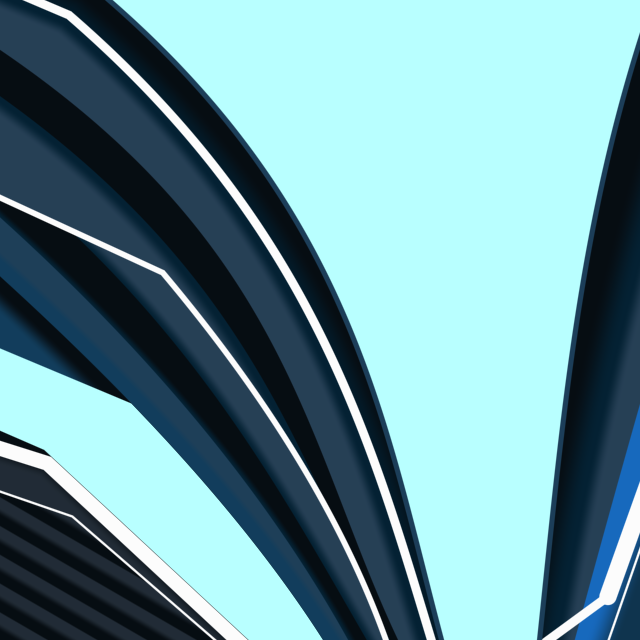
Write a Shadertoy shader that draws this background.

```glsl
// Sweeping dark steel fins with white light strips against a pale cyan sky.
#define SKY vec3(0.72, 1.0, 1.0)
#define SLATE vec3(0.15, 0.25, 0.335)
#define STEEL vec3(0.07, 0.24, 0.36)
#define DEEP vec3(0.015, 0.13, 0.20)
#define BLACK vec3(0.025, 0.05, 0.07)
#define GRAPHITE vec3(0.13, 0.17, 0.21)
#define BLUE vec3(0.09, 0.41, 0.74)
#define LIGHT vec3(0.99)
#define RIM_WIDTH 0.008
#define STRIPE_PITCH 0.045
#define STRIPE_SLOPE 0.58
#define SOFT (0.8 / iResolution.y)

// Cubic x(y) through four knots at heights 0, 1/3, 2/3 and 1.
float curveX(float y, vec4 knots) {
    float t = 3.0 * y, a = t - 1.0, b = t - 2.0, c = t - 3.0;
    return dot(knots, vec4(-a * b * c / 6.0, t * b * c / 2.0,
                           -t * a * c / 2.0, t * a * b / 6.0));
}

// Approximate signed distance, positive to the right of the curve.
float curveSide(vec2 p, vec4 knots) {
    const float h = 0.01;
    float slope = (curveX(p.y + h, knots) - curveX(p.y - h, knots)) / (2.0 * h);
    return (p.x - curveX(p.y, knots)) / sqrt(1.0 + slope * slope);
}

// Signed distance to the line through q, with slope dx/dy.
float lineSide(vec2 p, vec2 q, float slope) {
    return (p.x - q.x - slope * (p.y - q.y)) / sqrt(1.0 + slope * slope);
}

// Two lines that meet in a bend at q.
float bendSide(vec2 p, vec2 q, float upper, float lower) {
    return max(lineSide(p, q, upper), lineSide(p, q, lower));
}

float segmentDist(vec2 p, vec2 a, vec2 b) {
    vec2 d = b - a;
    return length(p - a - d * clamp(dot(p - a, d) / dot(d, d), 0.0, 1.0));
}

void paint(inout vec3 col, float side, vec3 layer) {
    col = mix(col, layer, smoothstep(-SOFT, SOFT, side));
}

void stroke(inout vec3 col, float dist, float halfWidth) {
    paint(col, halfWidth - abs(dist), LIGHT);
}

// Large fan of overlapping fins, layered from left to right.
void paintFan(inout vec3 col, vec2 p) {
    float lower = curveSide(p, vec4(0.505, 0.240, -0.111, -0.521));
    float under = lineSide(p, vec2(0.202, 0.371), -2.385);
    float groove = curveSide(p, vec4(0.544, 0.315, -0.007, -0.430));
    float middle = curveSide(p, vec4(0.573, 0.370, 0.081, -0.391));
    float strip = max(curveSide(p, vec4(0.603, 0.434, 0.173, -0.169)),
                      lineSide(p, vec2(0.254, 0.574), -2.167));
    float gap = curveSide(p, vec4(0.609, 0.451, 0.215, -0.243));
    float broad = curveSide(p, vec4(0.622, 0.486, 0.289, -0.124));
    float topStrip = max(curveSide(p, vec4(0.674, 0.564, 0.389, 0.080)),
                         lineSide(p, vec2(0.104, 0.978), -2.35));
    float outer = curveSide(p, vec4(0.694, 0.605, 0.460, 0.176));

    vec3 sky = col;
    paint(col, max(lower, under), mix(STEEL, BLACK, smoothstep(-0.045, -0.015, lower)));
    paint(col, lower, mix(STEEL, mix(SLATE, STEEL, 0.4), smoothstep(0.018, 0.03, lower)));
    paint(col, groove, mix(DEEP, BLACK, smoothstep(0.0, 0.012, groove)));
    paint(col, middle, mix(DEEP, SLATE, smoothstep(0.0, 0.018, middle)));
    paint(col, strip, mix(SLATE, DEEP, smoothstep(-0.028, -0.006, gap)));
    paint(col, gap, BLACK);
    paint(col, broad, mix(SLATE, DEEP, smoothstep(-0.035, -0.014, topStrip)));
    paint(col, topStrip, mix(DEEP * 0.8, BLACK, smoothstep(0.005, 0.04, topStrip)));
    stroke(col, strip, 0.0045);
    stroke(col, topStrip, 0.0068);
    paint(col, outer + RIM_WIDTH, mix(STEEL, SLATE, 0.5));
    paint(col, outer, sky);
}

// Upright fin at the right, with a bright blue inner face.
void paintRightFin(inout vec3 col, vec2 p) {
    float edge = curveSide(p, vec4(0.839, 0.875, 0.927, 1.017));
    float face = curveSide(p, vec4(0.870, 0.935, 1.018, 1.120));
    float inner = curveSide(p, vec4(0.898, 0.990, 1.087, 1.191));
    vec2 bend = vec2(0.950, 0.068);
    paint(col, edge, mix(STEEL, SLATE, 0.5));
    paint(col, edge - RIM_WIDTH, mix(BLACK, DEEP, smoothstep(-0.05, 0.0, face)));
    paint(col, face, mix(DEEP, SLATE, smoothstep(0.0, 0.025, face)));
    float shade = smoothstep(-0.01, 0.04, lineSide(p, bend, 0.357));
    paint(col, inner, mix(BLUE, STEEL * 0.85, shade));
    paint(col, 0.0135 - segmentDist(p, bend, vec2(1.03, 0.292)), LIGHT);
    paint(col, 0.007 - segmentDist(p, bend, vec2(0.853, -0.003)), LIGHT);
    stroke(col, lineSide(p, vec2(0.951, 0.0), 0.348), 0.0018);
}

// Low ribbed roof in the lower left corner.
void paintRoof(inout vec3 col, vec2 p) {
    float edge = bendSide(p, vec2(0.069, 0.297), -2.3, -1.075);
    float band = bendSide(p, vec2(0.074, 0.276), -3.17, -1.075);
    float thin = bendSide(p, vec2(0.113, 0.193), -2.9, -1.155);
    float phase = fract((p.y + STRIPE_SLOPE * p.x) / STRIPE_PITCH);
    float rib = smoothstep(0.3, 0.6, phase) * (1.0 - smoothstep(0.92, 1.0, phase));
    paint(col, -edge, BLACK);
    paint(col, -band, mix(GRAPHITE, BLACK, smoothstep(-0.025, 0.0, band)));
    paint(col, -thin, mix(BLACK, GRAPHITE, rib));
    stroke(col, band, 0.0115);
    stroke(col, thin, 0.0018);
}

void mainImage(out vec4 fragColor, in vec2 fragCoord) {
    vec2 p = fragCoord / iResolution.y;
    vec3 col = SKY;
    paintFan(col, p);
    paintRightFin(col, p);
    paintRoof(col, p);
    fragColor = vec4(col, 1.0);
}
```
